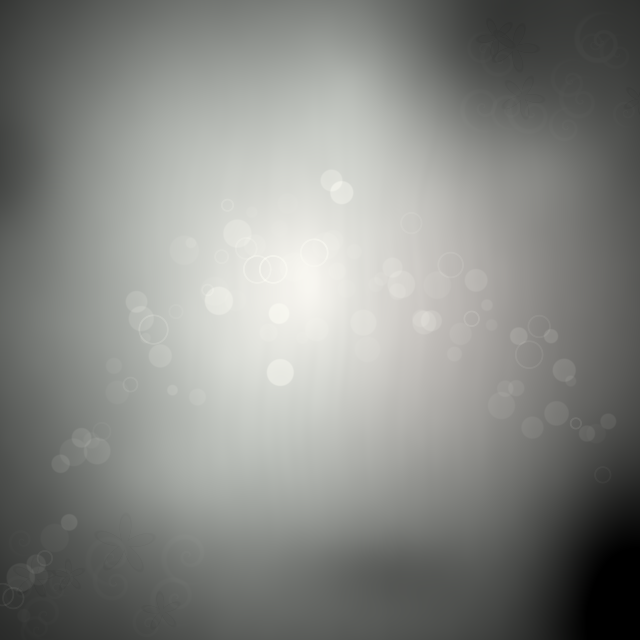
Give the GLSL for this background, as a three.js fragment shader.

```glsl
// A misty silver-grey backdrop: a broad central glow shaped by soft light and
// dark pools, with an arch of pale bokeh discs and rings scattered across it,
// fine vertical fibres, and faint scrolls and flowers in two corners.
varying vec2 vUv;

const float TAU = 6.28318;
const float EDGE = 0.0016;
const vec3 COOL_GREY = vec3(0.985, 1.01, 0.98);
const vec3 WARM_GREY = vec3(1.015, 0.995, 0.975);
const vec3 PEARL = vec3(0.98, 0.98, 0.95);

float hash(vec2 p) {
  return fract(sin(dot(p, vec2(127.1, 311.7))) * 43758.5);
}

float noise(vec2 p) {
  vec2 i = floor(p), f = fract(p);
  f = f * f * (3.0 - 2.0 * f);
  return mix(mix(hash(i), hash(i + vec2(1.0, 0.0)), f.x),
             mix(hash(i + vec2(0.0, 1.0)), hash(i + 1.0), f.x), f.y);
}

float fbm(vec2 p) {
  float sum = 0.0, amp = 0.5;
  for (int i = 0; i < 4; i++) {
    sum += amp * noise(p);
    p = p * 2.03 + 7.1;
    amp *= 0.5;
  }
  return sum;
}

// Gaussian pool with separate radii across and up
float pool(vec2 p, vec2 center, vec2 radii) {
  vec2 q = (p - center) / radii;
  return exp(-dot(q, q));
}

float disc(vec2 p, vec2 center, float r) {
  float d = length(p - center);
  return (1.0 - smoothstep(r - EDGE, r + EDGE, d)) * (0.85 + 0.15 * d / r);
}

float ring(vec2 p, vec2 center, float r) {
  float d = abs(length(p - center) - r);
  return 1.0 - smoothstep(0.0006, 0.0006 + EDGE, d);
}

// Spiral line that winds in towards its center; turn is +1 or -1
float scroll(vec2 p, vec2 center, float r, float turn) {
  vec2 q = p - center;
  float d = length(q) / r;
  float arm = abs(fract(turn * atan(q.y, q.x) / TAU + 2.3 * sqrt(d)) - 0.5);
  return (1.0 - smoothstep(0.06, 0.17, arm)) * (1.0 - smoothstep(0.8, 1.0, d));
}

// Five-petalled outline with a faint fill
float flower(vec2 p, vec2 center, float r, float spin) {
  vec2 q = p - center;
  float petal = r * (0.6 + 0.4 * cos(5.0 * atan(q.y, q.x) + spin));
  float d = length(q) - petal;
  return 0.7 * (1.0 - smoothstep(0.001, 0.004, abs(d)))
       + 0.3 * (1.0 - smoothstep(-0.003, 0.003, d));
}

// Curls and blossoms spread inward from a corner
float ornament(vec2 p, vec2 corner, vec2 spread, float seed) {
  float sum = 0.0;
  for (int i = 0; i < 11; i++) {
    vec2 key = vec2(float(i), seed);
    vec2 c = corner + spread * vec2(hash(key), hash(key + 3.7));
    float r = mix(0.02, 0.05, hash(key + 8.3));
    float turn = hash(key + 5.1) < 0.5 ? -1.0 : 1.0;
    sum += 0.6 * scroll(p, c, r, turn);
    if (mod(float(i), 3.0) < 0.5) sum -= flower(p, c.yx * 0.0 + c + 0.02, r, TAU * hash(key + 2.2));
  }
  return sum;
}

// Brightness of the mist
float mist(vec2 p) {
  vec2 center = vec2(0.46, 0.56);
  float light = 0.9 * pool(p, center, vec2(p.x < center.x ? 0.5 : 0.55, 0.57));
  light += 0.05 * pool(p, vec2(0.48, 0.55), vec2(0.06, 0.09));
  light += 0.06 * pool(p, vec2(0.54, 0.86), vec2(0.10, 0.12));
  light += 0.04 * pool(p, vec2(0.22, 0.80), vec2(0.16, 0.16));
  light += 0.07 * pool(p, vec2(0.28, 0.25), vec2(0.14, 0.09));
  light += 0.05 * pool(p, vec2(0.86, 0.74), vec2(0.09, 0.07));
  light -= 0.19 * pool(p, vec2(0.76, 0.93), vec2(0.15, 0.15));
  light -= 0.08 * pool(p, vec2(0.00, 0.73), vec2(0.08, 0.09));
  light -= 0.09 * pool(p, vec2(0.60, 0.11), vec2(0.13, 0.06));
  light -= 0.24 * pool(p, vec2(0.97, 0.08), vec2(0.13, 0.17));
  return light + 0.07 * (fbm(p * vec2(5.0, 4.0) + 2.0) - 0.47);
}

// Bokeh scattered along an arch that peaks near the middle
float bokeh(vec2 p) {
  float sum = 0.0;
  for (int i = 0; i < 84; i++) {
    vec2 key = vec2(float(i), 4.0);
    float x = (float(i) + hash(key)) / 88.0;
    float bend = x < 0.47 ? 2.3 : 1.2;
    float offset = hash(key + 1.3) + hash(key + 6.9) - 1.0;
    vec2 c = vec2(x, 0.58 - bend * (x - 0.47) * (x - 0.47) + 0.17 * offset);
    float r = mix(0.008, 0.023, hash(key + 9.4));
    float strength = mix(0.03, 0.13, hash(key + 2.6));
    sum += strength * (hash(key + 7.7) < 0.28 ? ring(p, c, r) : disc(p, c, r));
  }
  return sum;
}

// The brightest lights, close to the glow
float keyLights(vec2 p) {
  float sum = 0.65 * disc(p, vec2(0.436, 0.510), 0.016);
  sum += 0.45 * disc(p, vec2(0.438, 0.418), 0.021);
  sum += 0.40 * disc(p, vec2(0.534, 0.699), 0.018);
  sum += 0.30 * disc(p, vec2(0.518, 0.718), 0.017);
  sum += 0.35 * disc(p, vec2(0.342, 0.530), 0.022);
  sum += 0.25 * disc(p, vec2(0.371, 0.635), 0.022);
  sum += 0.55 * ring(p, vec2(0.427, 0.579), 0.021);
  sum += 0.35 * ring(p, vec2(0.402, 0.579), 0.021);
  return sum + 0.45 * ring(p, vec2(0.491, 0.605), 0.021);
}

void main() {
  vec2 p = vUv;
  float light = mist(p);

  // Vertical fibres, strongest in the middle
  float fibre = noise(vec2(p.x * 90.0 + 3.0 * noise(p * 6.0), p.y * 7.0)) - 0.5;
  light += 0.018 * fibre * pool(p, vec2(0.55, 0.5), vec2(0.3));

  // Corner ornaments
  float lace = ornament(p, vec2(0.70, 0.75), vec2(0.30, 0.25), 1.0)
             + ornament(p, vec2(0.0), vec2(0.30, 0.17), 2.0)
             + scroll(p, vec2(0.94, 0.935), 0.05, 1.0);
  light += 0.016 * clamp(lace, -1.0, 1.0);

  // Cool on the left, warm on the right
  float warmth = smoothstep(0.25, 0.75, p.x) * pool(p, vec2(0.68, 0.5), vec2(0.4, 0.28));
  warmth = max(warmth, 0.7 * pool(p, vec2(0.48, 0.56), vec2(0.2)));
  vec3 color = clamp(light, 0.0, 0.97) * mix(COOL_GREY, WARM_GREY, warmth);

  float glow = bokeh(p) * (0.4 + 1.1 * clamp(light, 0.0, 1.0)) + keyLights(p);
  color = mix(color, PEARL, clamp(glow, 0.0, 0.85));
  gl_FragColor = vec4(color, 1.0);
}
```
